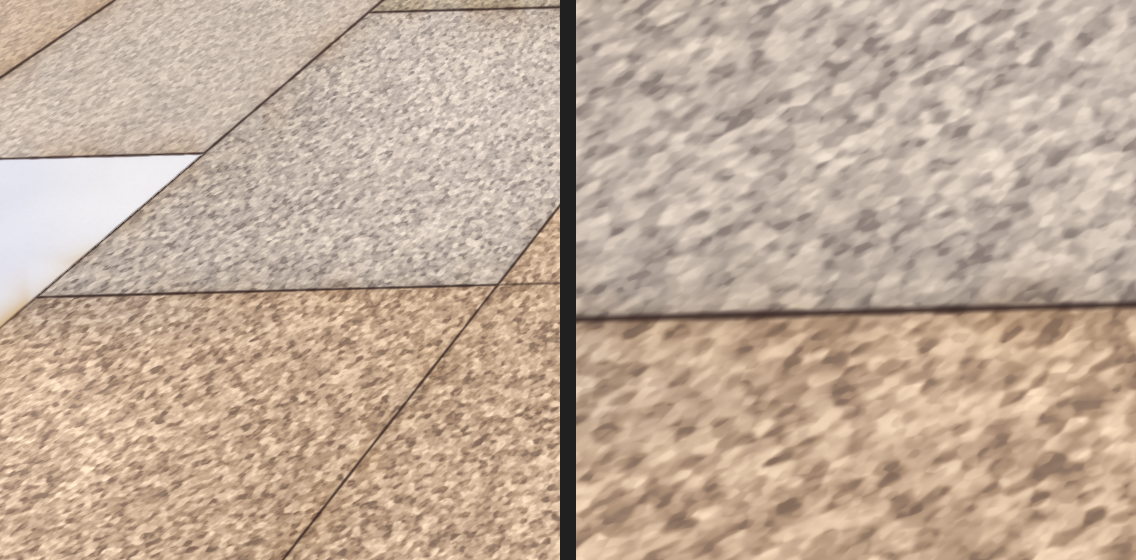
Left, the full canvas; right, a detail of the centre.
A three.js fragment shader for this texture:

```glsl
// Granite paving slabs in perspective, with staggered joints and one marble slab.
varying vec2 vUv;

#define HORIZON 2.07
#define TILT 0.027
#define COURSE_START 0.624
#define COURSE_STEP 0.277
#define STAGGER 0.414
#define FAR_LANE_WIDTH 0.946
#define JOINT_WIDTH 0.0020
#define SOFT_EDGE 0.0022
#define GRAIN_SCALE vec2(175.0, 215.0)
#define GRAIN_SLANT 0.65
#define GRAIN_CONTRAST 1.2

float hash(vec2 p) {
  vec3 q = fract(p.xyx * vec3(0.1031, 0.1030, 0.0973));
  q += dot(q, q.yzx + 33.33);
  return fract((q.x + q.y) * q.z);
}

// Cellular noise: random cell tones blended by distance to the cell centres
float cells(vec2 p) {
  vec2 id = floor(p), f = fract(p);
  float tone = 0.0, total = 0.0;
  for (int j = -1; j <= 1; j++) {
    for (int i = -1; i <= 1; i++) {
      vec2 o = vec2(float(i), float(j)), c = id + o + 500.0;
      vec2 d = o + vec2(hash(c), hash(c + 57.3)) - f;
      float weight = exp(-5.5 * dot(d, d));
      tone += weight * hash(c + 113.7);
      total += weight;
    }
  }
  return tone / total;
}

// Position of a lane edge; the lanes left of the first edge are narrower
float edgeAt(float k) { return k < 0.0 ? k * FAR_LANE_WIDTH : k; }

// Canvas distance to the slanted lane edge k
float laneEdge(vec2 p, float k) {
  float e = edgeAt(k);
  vec2 slope = vec2(1.0 - 0.089 * e, -1.167 + 0.455 * e);
  return abs(dot(p, slope) + 0.483 - 0.943 * e) / length(slope);
}

float line(float d, float width) {
  return 1.0 - smoothstep(width - SOFT_EDGE, width + SOFT_EDGE, d);
}

float patchAt(vec2 p, vec2 centre, vec2 size) {
  vec2 d = (p - centre) / size;
  return exp(-dot(d, d));
}

void main() {
  vec2 p = vUv;

  // Ground coordinates: lane across, course into the distance
  float across = (p.x + 0.483 - 1.167 * p.y) / (0.943 + 0.089 * p.x - 0.455 * p.y);
  float lane = floor(across < 0.0 ? across / FAR_LANE_WIDTH : across);
  float gap = HORIZON - p.y + TILT * p.x;
  float course = (1.0 / gap - COURSE_START) / COURSE_STEP;
  course -= lane < 0.0 ? STAGGER : 0.0;
  float row = floor(course);

  // Distances to the joints around this slab
  float leftEdge = laneEdge(p, lane), rightEdge = laneEdge(p, lane + 1.0);
  float side = min(leftEdge, rightEdge);
  float cross = abs(course - floor(course + 0.5)) * COURSE_STEP * gap * gap;
  float nearest = min(side, cross);

  // Granite grain, shrinking and fading with distance, over broad mottling
  vec2 ground = vec2((p.x - 0.5) / gap, -log(gap)) * GRAIN_SCALE;
  ground.x -= GRAIN_SLANT * ground.y;
  float coarse = cells(ground), fine = cells(ground * 1.8 + 31.0);
  float broad = cells(p * 5.0 + 9.0) - 0.5;
  float blotch = cells(p * 17.0 + 4.0) - 0.5;
  float fade = mix(1.1, 0.85, p.y) * (lane < 0.0 ? 0.7 : 1.0);
  float grain = 0.5 + (0.7 * coarse + 0.3 * fine - 0.5) * GRAIN_CONTRAST * fade;

  // Slab colours
  bool warm = lane > 0.0 || (lane == 0.0 && row < 0.0);
  bool marble = lane == -1.0 && row < 0.0;
  vec3 darkGrain = warm ? vec3(0.59, 0.47, 0.38) : vec3(0.61, 0.56, 0.53);
  vec3 lightGrain = warm ? vec3(0.99, 0.88, 0.76) : vec3(0.95, 0.89, 0.83);
  vec3 color = mix(darkGrain, lightGrain, grain);
  color = mix(color, vec3(0.47, 0.42, 0.41), 0.3 * smoothstep(0.28, 0.05, grain));
  color += 0.05 * broad + 0.035 * blotch * vec3(1.0, 0.95, 0.85);

  // Worn light areas and dull, stained slab edges
  if (warm) {
    color += 0.04 * patchAt(p, vec2(0.10, 0.25), vec2(0.22, 0.16));
    color = mix(color, color * vec3(0.92, 0.95, 1.0), patchAt(p, vec2(0.12, 0.46), vec2(0.3, 0.06)));
  } else if (lane == 0.0) {
    color += 0.085 * patchAt(p, vec2(0.85, 0.78), vec2(0.26, 0.22)) - 0.03;
    color *= row > 0.0 ? vec3(0.93, 0.92, 0.87) : vec3(1.0);
  } else {
    color += vec3(0.04, 0.035, 0.03);
    color *= lane < -1.0 ? vec3(1.0, 0.96, 0.91) : vec3(1.0);
  }
  float stain = exp(-nearest / 0.03) * (0.45 + blotch);
  color = mix(color, color * vec3(0.87, 0.82, 0.76), clamp(stain, 0.0, 1.0));

  // Smooth marble with faint veins and an ochre corner
  if (marble) {
    float vein = sin(p.y * 46.0 - p.x * 15.0 + 4.0 * broad + 2.0 * blotch);
    color = mix(vec3(0.90, 0.90, 0.94), vec3(0.94, 0.93, 0.94), smoothstep(0.0, 0.2, p.x));
    color += 0.008 * vein * vec3(1.0, 0.9, 0.75) + 0.01 * (fine - 0.5);
    float ochre = exp(-rightEdge / 0.022) * smoothstep(0.59, 0.48, p.y);
    color = mix(color, vec3(0.82, 0.67, 0.45), clamp(ochre * (0.8 + 1.2 * blotch), 0.0, 1.0));
  }

  // Dark joints with uneven width
  float uneven = JOINT_WIDTH * (0.7 + 0.6 * cells(p * 70.0));
  float crossStrength = lane > 0.0 ? 0.45 : 0.8;
  float sideStrength = marble || p.y < 0.47 && leftEdge < rightEdge && lane == 0.0 ? 0.55 : 0.78;
  float joint = max(line(side, uneven) * sideStrength, line(cross, uneven) * crossStrength);
  color = mix(color, vec3(0.23, 0.16, 0.15), joint);
  color *= 1.0 - 0.12 * exp(-nearest / 0.004) * (marble ? 0.3 : 1.0);

  gl_FragColor = vec4(clamp(color, 0.0, 1.0), 1.0);
}
```
